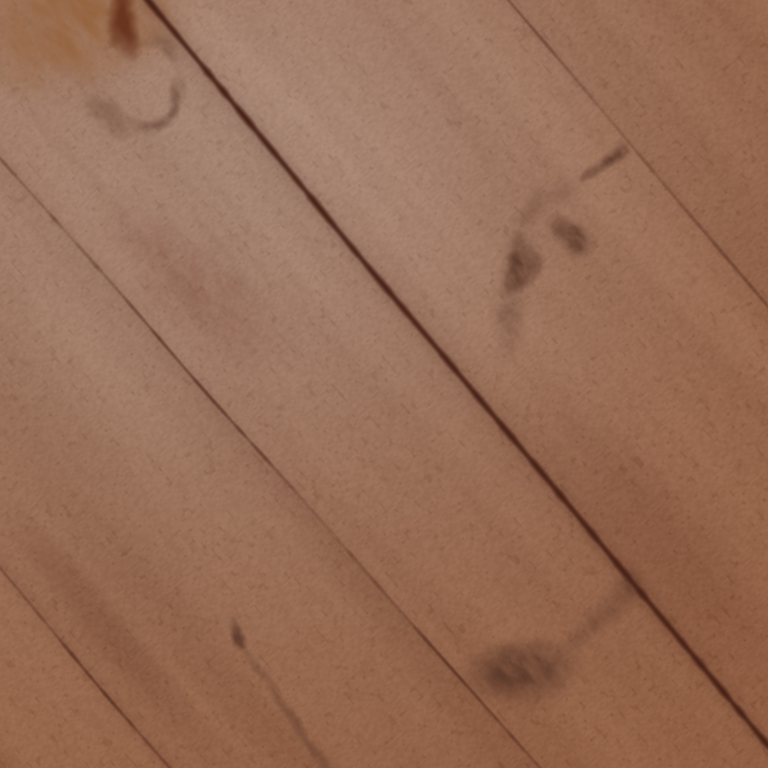
Reproduce this texture procedurally as a Shadertoy shader.

```glsl
// Worn pine floorboards running diagonally, parted by four seams of uneven weight.
// Coordinates are turned to lie along and across the boards; stretched value noise
// makes the grain, and warped ellipses and strokes make the knots and cracks.

float hash(vec2 p) {
    vec3 q = fract(p.xyx * 0.1031);
    q += dot(q, q.yzx + 33.33);
    return fract((q.x + q.y) * q.z);
}

float noise(vec2 p) {
    vec2 i = floor(p), f = fract(p);
    f = f * f * (3.0 - 2.0 * f);
    return mix(mix(hash(i), hash(i + vec2(1, 0)), f.x),
               mix(hash(i + vec2(0, 1)), hash(i + vec2(1, 1)), f.x), f.y);
}

float fbm(vec2 p) {
    float sum = 0.0, amp = 0.5;
    for (int i = 0; i < 4; i++) {
        sum += amp * noise(p);
        p = p * 2.03 + 17.3;
        amp *= 0.5;
    }
    return sum;
}

// Soft ellipse whose first radius points along the angle
float smudge(vec2 p, vec2 centre, vec2 radius, float angle) {
    vec2 axis = vec2(cos(angle), sin(angle));
    vec2 d = p - centre;
    vec2 q = vec2(dot(d, axis), dot(d, vec2(-axis.y, axis.x))) / radius;
    return 1.0 - smoothstep(0.2, 1.25, length(q));
}

// Soft line between two points, fading in towards the second
float stroke(vec2 p, vec2 a, vec2 b, float width) {
    vec2 d = b - a;
    float t = clamp(dot(p - a, d) / dot(d, d), 0.0, 1.0);
    return (0.5 + 0.5 * t) * (1.0 - smoothstep(0.0, width, length(p - a - d * t)));
}

void mainImage(out vec4 fragColor, in vec2 fragCoord) {
    vec2 p = fragCoord / iResolution.xy;
    float pixel = 1.0 / iResolution.y;
    float along = dot(p, vec2(0.646, -0.763));
    float across = dot(p, vec2(0.763, 0.646));

    // Seams: one deep gap, the others broken hairlines
    float board = 0.0, gap = 0.0, shade = 0.0;
    for (int i = 0; i < 4; i++) {
        float k = float(i), deep = i == 2 ? 1.0 : 0.0;
        float seam = 0.168 + 0.328 * k + 0.035 * sin(2.0944 * k) - 0.007 * deep;
        seam += (i == 1 ? 0.022 : -0.008 * deep) * along;
        seam += 0.003 * (noise(vec2(along * 5.0, k * 9.0)) - 0.5);
        float d = across - seam;
        float ragged = noise(vec2(along * 60.0, k * 5.0));
        float width = mix(0.0026, 0.0056, deep) * (0.75 + 0.5 * ragged);
        float line = 1.0 - smoothstep(0.0, width + pixel, abs(d));
        float wear = 0.6 * noise(vec2(along * 7.0, k * 7.0 + 3.0)) + 0.3 * ragged;
        wear *= i == 3 ? 0.5 : 0.9;
        gap = max(gap, line * mix(wear, 0.8 + 0.2 * ragged, deep));
        shade += exp(-abs(d) / mix(0.006, 0.008, deep)) * mix(0.08, 0.24, deep);
        board += smoothstep(-pixel, pixel, d);
    }

    // Brown wood with a pale, greyish sheen at the upper left
    vec2 q = (p - vec2(0.3, 0.8)) / vec2(0.58, 0.52);
    float sheen = exp(-dot(q, q));
    vec3 col = mix(vec3(0.568, 0.375, 0.266), vec3(0.645, 0.515, 0.445), sheen);
    col *= 1.0 + 0.04 * (hash(vec2(board, 4.0)) - 0.5);
    float dusk = smudge(p, vec2(0.13, 0.19), vec2(0.2, 0.035), -0.87)
               + smudge(p, vec2(0.86, 0.30), vec2(0.3, 0.08), -0.87);
    col *= 1.0 - vec3(0.08, 0.12, 0.13) * dusk;

    // Grain: broad bands, fine fibres, a powdery surface and scattered pits
    float bend = 0.02 * noise(vec2(along * 3.0, across * 4.0 + board * 5.0));
    float bands = fbm(vec2(along * 0.9, (across + bend) * 19.0) + board * 11.0) - 0.47;
    float fibres = fbm(vec2(along * 8.0, (across + bend) * 75.0)) - 0.47;
    col *= 1.0 + vec3(0.13, 0.19, 0.22) * bands + 0.03 * fibres;
    col += 0.035 * (noise(vec2(along * 330.0, across * 210.0)) - 0.5);
    col -= 0.035 * smoothstep(0.72, 1.0, noise(vec2(along * 130.0, across * 190.0)));

    // Knots and stains share one ragged distortion
    vec2 w = p + 0.035 * (vec2(fbm(p * 20.0), fbm(p * 20.0 + 40.0)) - 0.47);
    float mottle = 0.35 + 1.3 * fbm(vec2(along * 40.0, across * 80.0));

    // Resin stain and broken grey rings in the upper left corner
    col = mix(col, vec3(0.59, 0.40, 0.26), 0.8 * mottle * smudge(w, vec2(0.10, 0.98), vec2(0.15, 0.10), 0.2));
    col = mix(col, vec3(0.38, 0.17, 0.09), 0.85 * smudge(w, vec2(0.157, 0.975), vec2(0.065, 0.018), 1.85));
    float ring = abs(length((w - vec2(0.185, 0.895)) * vec2(1.0, 0.8)) - 0.05);
    float marks = 0.45 * (1.0 - smoothstep(0.0, 0.013, ring)) * smoothstep(0.15, 0.75, noise(p * 24.0));
    marks = max(marks, 0.35 * smudge(w, vec2(0.14, 0.85), vec2(0.035, 0.016), -0.8));

    // Faint reddish bruise on the middle board
    col *= 1.0 - vec3(0.07, 0.13, 0.14) * mottle * smudge(w, vec2(0.25, 0.635), vec2(0.15, 0.06), -0.8);

    // Knot cluster on the right board
    marks = max(marks, 0.75 * smudge(w, vec2(0.671, 0.650), vec2(0.050, 0.022), 1.3));
    marks = max(marks, 0.70 * smudge(w, vec2(0.743, 0.692), vec2(0.032, 0.019), -0.6));
    marks = max(marks, 0.30 * smudge(w, vec2(0.665, 0.580), vec2(0.050, 0.024), 1.2));
    marks = max(marks, 0.26 * stroke(w, vec2(0.750, 0.765), vec2(0.685, 0.71), 0.022));
    marks = max(marks, 0.80 * stroke(w, vec2(0.760, 0.770), vec2(0.816, 0.812), 0.015));

    // Large knot with a trailing tail, and a small knot with a long crack
    marks = max(marks, 0.78 * smudge(w, vec2(0.682, 0.125), vec2(0.078, 0.042), 0.15));
    marks = max(marks, 0.42 * stroke(w, vec2(0.730, 0.135), vec2(0.825, 0.235), 0.026));
    marks = max(marks, 0.70 * smudge(w, vec2(0.308, 0.166), vec2(0.022, 0.011), -0.9));
    marks = max(marks, 0.45 * stroke(w, vec2(0.310, 0.160), vec2(0.440, -0.01), 0.011));
    col = mix(col, vec3(0.35, 0.215, 0.16), clamp(marks * mottle, 0.0, 0.9));

    // Shadow beside the seams, then the dark gaps
    col *= 1.0 - shade * vec3(0.7, 0.9, 0.95);
    col = mix(col, vec3(0.28, 0.13, 0.09), gap);
    fragColor = vec4(clamp(col, 0.0, 1.0), 1.0);
}
```
